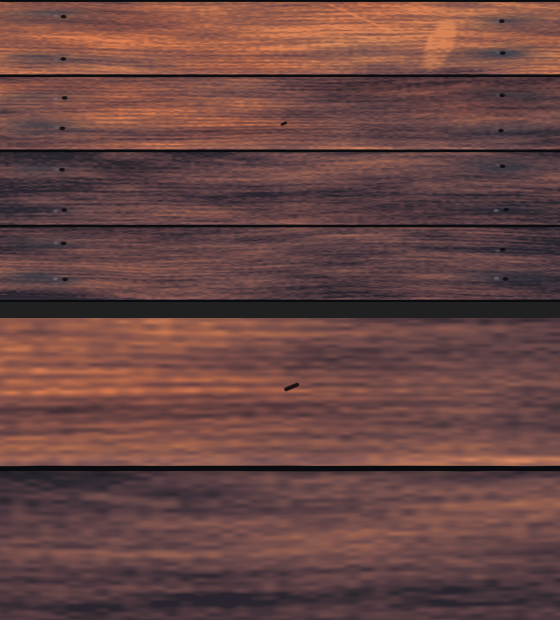
Top: the whole. Bottom: its middle third, enlarged.
This texture is drawn by a WebGL 2 fragment shader. Its source:

```glsl
#version 300 es
precision highp float;
uniform vec2 u_resolution;
out vec4 fragColor;

float hash(vec2 p) {
  vec3 q = fract(vec3(p.xyx) * vec3(0.1031, 0.1030, 0.0973));
  q += dot(q, q.yzx + 33.33);
  return fract((q.x + q.y) * q.z);
}

float noise(vec2 p) {
  vec2 i = floor(p), f = fract(p);
  f = f * f * (3.0 - 2.0 * f);
  return mix(mix(hash(i), hash(i + vec2(1, 0)), f.x),
             mix(hash(i + vec2(0, 1)), hash(i + vec2(1, 1)), f.x), f.y);
}

// Soft elliptical spot
float spot(vec2 p, vec2 center, vec2 size) {
  vec2 d = (p - center) / size;
  return exp(-dot(d, d));
}

float segment(vec2 p, vec2 a, vec2 b) {
  vec2 ab = b - a;
  return length(p - a - ab * clamp(dot(p - a, ab) / dot(ab, ab), 0.0, 1.0));
}

// Piecewise ramp from charred purple to pale orange
vec3 woodRamp(float t) {
  t = clamp(t, 0.0, 1.1) * 5.0;
  vec3 c = mix(vec3(0.16, 0.145, 0.18), vec3(0.28, 0.21, 0.24), min(t, 1.0));
  c = mix(c, vec3(0.38, 0.27, 0.28), clamp(t - 1.0, 0.0, 1.0));
  c = mix(c, vec3(0.49, 0.33, 0.31), clamp(t - 2.0, 0.0, 1.0));
  c = mix(c, vec3(0.60, 0.39, 0.31), clamp(t - 3.0, 0.0, 1.0));
  return mix(c, vec3(0.75, 0.48, 0.34), clamp(t - 4.0, 0.0, 1.5));
}

// Grain brightness around zero: broad bands, streaks, rings and pores
float grain(vec2 p, float row) {
  vec2 g = p + vec2(row * 7.3, row * 3.1);
  g.y += 0.035 * (noise(g * vec2(1.6, 3.0)) - 0.5) + 0.006 * noise(g * vec2(6.0, 12.0));
  float bands = noise(g * vec2(1.8, 17.0)) - 0.5;
  float streaks = noise(g * vec2(3.5, 52.0) + 11.0) - 0.5;
  float fibres = noise(g * vec2(7.0, 135.0) + 23.0) - 0.5;
  float pores = noise(g * vec2(65.0, 240.0) + 5.0) - 0.5;
  float rings = sin(g.y * 520.0 + 5.0 * noise(g * vec2(2.0, 25.0)));
  rings *= smoothstep(0.35, 0.75, noise(g * vec2(1.3, 9.0) + 31.0));
  return 0.38 * bands + 0.34 * streaks + 0.34 * fibres + 0.26 * pores + 0.07 * rings;
}

void main() {
  vec2 p = gl_FragCoord.xy / u_resolution.y;
  float px = 1.0 / u_resolution.y;
  float v = (p.y - 0.003) * 4.02;
  float row = clamp(floor(v), 0.0, 3.0);
  float h = v - row;
  float top = step(2.5, row), second = step(1.5, row) - top;

  // Plank tones, from dark at the bottom to sunlit at the top
  float tone = 0.34 + 0.01 * row + 0.12 * second + 0.39 * top;
  tone += grain(p, row);
  tone += 0.20 * (noise(p * vec2(2.2, 9.0) + row * 17.0) - 0.5);
  tone -= 0.10 * smoothstep(0.55, 0.93, abs(p.x - 0.93)) * (1.0 - 0.3 * top);
  tone += second * 0.14 * (1.0 - smoothstep(0.7, 1.15, p.x));
  tone -= second * 0.28 * spot(p, vec2(1.2, 0.645), vec2(0.32, 0.055));
  tone += top * 0.10 * spot(p, vec2(0.85, 0.91), vec2(0.7, 0.07));

  // Pale rubbed patches and a long scratch
  vec2 q = p - vec2(1.455, 0.85);
  q.x -= 0.35 * q.y;
  tone += top * 0.24 * smoothstep(1.15, 0.7, length(q / vec2(0.05, 0.09)));
  tone += 0.25 * spot(p, vec2(0.77, 0.464 - 0.12 * (p.x - 0.77)), vec2(0.05, 0.005));
  float scratch = segment(p, vec2(1.08, 0.99), vec2(1.31, 0.89));
  tone += 0.16 * (1.0 - smoothstep(0.001, 0.001 + 1.5 * px, scratch));

  // Blue-black stains and holes at the fixings of each plank
  float stain = 0.0, hole = 0.0, glint = 0.0;
  for (int k = 0; k < 4; k++) {
    float side = float(k & 1), upper = float(k >> 1);
    vec2 id = vec2(row * 5.0 + 3.0, float(k) * 9.0 + 2.0);
    float r = hash(id), s = hash(id + 40.0);
    vec2 nail = vec2(mix(0.205, 1.665, side) + 0.025 * (s - 0.5),
                     (row + mix(0.26, 0.74, upper) + 0.12 * (r - 0.5)) / 4.02 + 0.003);
    vec2 drift = vec2(mix(-0.07, 0.02, side), 0.008 * (s - 0.5));
    stain += (0.5 + 0.5 * r) * spot(p, nail + drift, vec2(0.11 + 0.06 * s, 0.016 + 0.012 * r));
    float d = length((p - nail) * vec2(0.65, 1.0));
    hole = max(hole, 1.0 - smoothstep(0.0035, 0.0035 + 1.5 * px, d));
    vec2 chip = nail + vec2(-0.035 * s, 0.008 * (r - 0.5));
    d = length((p - chip) * vec2(0.6, 1.0));
    glint = max(glint, s * (1.0 - smoothstep(0.001, 0.001 + 2.0 * px, d)));
  }
  stain *= 0.35 + 0.9 * noise(p * vec2(9.0, 70.0));
  stain = clamp(stain, 0.0, 0.9);

  vec3 color = woodRamp(tone);
  float rust = noise(p * vec2(2.5, 14.0) + 60.0);
  color *= mix(vec3(1), vec3(1.07, 0.94, 0.88), rust * (0.4 + 0.6 * step(1.5, row)));
  color = mix(color, vec3(0.16, 0.16, 0.20) + 0.12 * max(tone, 0.0), stain);
  color = mix(color, vec3(0.48, 0.47, 0.52), 0.7 * glint);
  color = mix(color, vec3(0.05, 0.045, 0.06), 0.9 * hole);
  float knot = segment(p, vec2(0.934, 0.588), vec2(0.946, 0.593));
  color = mix(color, vec3(0.09, 0.06, 0.07), 1.0 - smoothstep(0.001, 0.001 + 2.0 * px, knot));

  // Worn lower lip, shaded upper edge and dark seam
  color *= 1.0 + 0.14 * spot(vec2(0, h), vec2(0, 0.035), vec2(1, 0.018));
  color *= 1.0 - 0.22 * smoothstep(0.95, 1.0, h);
  float seam = abs(v - round(v)) / 4.02;
  float wear = 0.0007 * noise(vec2(p.x * 30.0, row));
  float gap = 1.0 - smoothstep(0.0018 + wear, 0.0018 + wear + 1.3 * px, seam);
  color = mix(color, vec3(0.04, 0.045, 0.06), gap);
  fragColor = vec4(color, 1.0);
}
```
